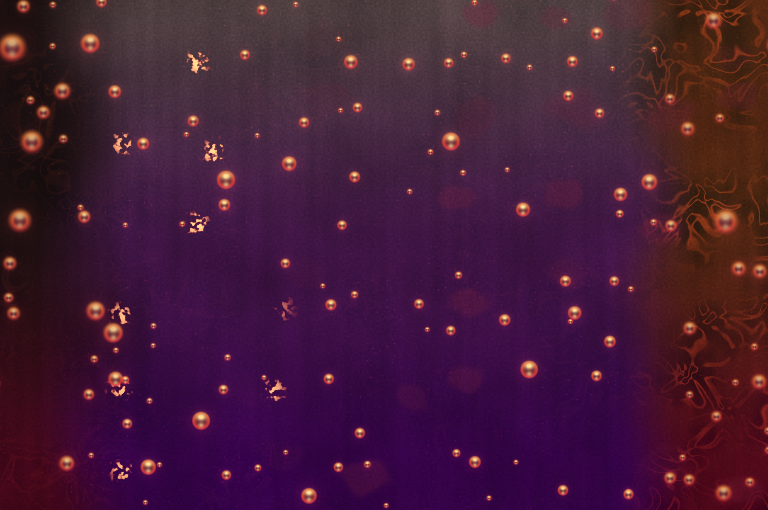
Write a WebGL 1 fragment shader that draws this texture.

```glsl
precision highp float;
uniform vec2 u_resolution;

// Backdrop colours
const vec3 VIOLET_LOW = vec3(0.20, 0.01, 0.27);
const vec3 PLUM_MID = vec3(0.245, 0.075, 0.265);
const vec3 MAUVE_TOP = vec3(0.31, 0.25, 0.25);
const vec3 LEFT_LOW = vec3(0.27, 0.03, 0.10);
const vec3 LEFT_HIGH = vec3(0.11, 0.06, 0.06);
const vec3 RIGHT_LOW = vec3(0.31, 0.03, 0.10);
const vec3 RIGHT_HIGH = vec3(0.32, 0.15, 0.07);
const vec3 HAZE = vec3(0.46, 0.13, 0.24);
const vec3 EMBER = vec3(0.42, 0.12, 0.04);
// Bubble colours
const vec3 CORE = vec3(0.36, 0.09, 0.16);
const vec3 RIM_RED = vec3(0.82, 0.19, 0.23);
const vec3 RIM_ORANGE = vec3(0.85, 0.40, 0.16);
const vec3 CREAM = vec3(1.0, 0.87, 0.58);
// Sizes, as fractions of the canvas height
const float LARGE_CELL = 0.105;
const float SMALL_CELL = 0.068;
const float HAZE_CELL = 0.17;
const float CLUMP_CELL = 0.16;
const float WET_SCALE = 34.0;
const float GRAIN_SCALE = 210.0;

float hash(vec2 p) {
  vec3 q = fract(vec3(p.xyx) * 0.1031);
  q += dot(q, q.yzx + 33.33);
  return fract((q.x + q.y) * q.z);
}

vec2 hash2(vec2 p) {
  return vec2(hash(p + 17.3), hash(p + 71.9));
}

float corner(vec2 cell, vec2 offset) {
  float angle = 6.2832 * hash(cell + 200.0);
  return dot(vec2(cos(angle), sin(angle)), offset);
}

float gradientNoise(vec2 p) {
  vec2 i = floor(p), f = fract(p);
  vec2 u = f * f * f * (f * (f * 6.0 - 15.0) + 10.0);
  vec2 e = vec2(1.0, 0.0);
  float low = mix(corner(i, f), corner(i + e, f - e), u.x);
  float high = mix(corner(i + e.yx, f - e.yx), corner(i + 1.0, f - 1.0), u.x);
  return mix(low, high, u.y);
}

float fbm(vec2 p) {
  float sum = 0.0, gain = 0.6;
  for (int i = 0; i < 4; i++) {
    sum += gain * gradientNoise(p);
    p = p * 2.03 + 11.7;
    gain *= 0.5;
  }
  return sum;
}

// Soft violet glass between a dark left and a rusty right side
vec3 backdrop(vec2 uv, vec2 p, float left, float right) {
  vec3 centre = mix(VIOLET_LOW, PLUM_MID, smoothstep(0.05, 0.5, uv.y));
  centre = mix(centre, MAUVE_TOP, smoothstep(0.45, 1.05, uv.y));
  float rise = smoothstep(0.0, 0.6, uv.y);
  vec3 col = mix(centre, mix(LEFT_LOW, LEFT_HIGH, rise), left);
  col = mix(col, mix(RIGHT_LOW, RIGHT_HIGH, rise), right);
  col *= 1.0 + 0.3 * fbm(p * 5.0);
  return col * (1.0 + 0.10 * gradientNoise(vec2(p.x * 45.0, p.y * 1.5)));
}

// Faint, out-of-focus ovals
float hazeSpots(vec2 p) {
  float sum = 0.0;
  vec2 base = floor(p / HAZE_CELL);
  for (int j = -1; j <= 1; j++) for (int i = -1; i <= 1; i++) {
    vec2 id = base + vec2(float(i), float(j));
    vec2 q = p - (id + 0.2 + 0.6 * hash2(id + 5.0)) * HAZE_CELL;
    float d = length(q * vec2(0.8, 1.1)) / mix(0.028, 0.048, hash(id + 8.0));
    d += 0.5 * gradientNoise(p * 22.0);
    sum += (1.0 - smoothstep(0.65, 1.15, d)) * step(0.4, hash(id + 2.0)) * hash(id + 3.0);
  }
  return min(sum, 1.0);
}

// Broken, glittering splashes
float clumps(vec2 p) {
  vec2 id = floor(p / CLUMP_CELL);
  vec2 q = p - (id + 0.35 + 0.3 * hash2(id + 40.0)) * CLUMP_CELL;
  float reach = 1.0 - smoothstep(0.006, 0.04, length(q));
  float shards = 0.5 + gradientNoise(p * 85.0) + 0.5 * gradientNoise(p * 170.0);
  return smoothstep(0.95, 1.35, shards + 0.65 * reach) * reach * step(0.45, hash(id + 44.0));
}

// Lit bubbles: glow, dark core, hot rim, a cream cap and a lower glint
vec3 addBubbles(vec3 col, vec2 p, float cell, float density, float rMin, float rMax, float blur) {
  float pixel = 1.0 / u_resolution.y;
  vec2 base = floor(p / cell);
  for (int j = -1; j <= 1; j++) for (int i = -1; i <= 1; i++) {
    vec2 id = base + vec2(float(i), float(j));
    float size = hash(id + 9.0);
    float radius = mix(rMin, rMax, size * size * size) * (1.0 + 0.25 * blur);
    vec2 q = (p - (id + 0.1 + 0.8 * hash2(id + cell * 900.0)) * cell) / radius;
    float present = step(hash(id + cell * 500.0), density);
    float d = length(q), soft = pixel / radius + 0.3 * blur;
    float body = present * (1.0 - smoothstep(1.0 - soft, 1.0 + soft, d));
    vec3 rim = mix(RIM_RED, RIM_ORANGE, clamp(0.35 + 0.5 * q.y + 0.3 * blur, 0.0, 1.0));
    vec2 top = (q - vec2(0.0, 0.42)) * vec2(1.5, 2.0);
    vec2 low = (q + vec2(0.0, 0.5)) * vec2(3.0, 3.4);
    float light = exp(-1.6 * dot(top, top)) + 0.6 * exp(-dot(low, low));
    col += present * 0.16 * RIM_RED * exp(-0.55 * d * d);
    col = mix(col, mix(CORE, rim, smoothstep(0.35, 0.85, d)), body * 0.92);
    col = mix(col, CREAM, present * min(1.15 * light, 1.0) * (1.0 - 0.3 * blur));
  }
  return col;
}

void main() {
  vec2 uv = gl_FragCoord.xy / u_resolution;
  vec2 p = gl_FragCoord.xy / u_resolution.y;
  float sway = 0.05 * gradientNoise(p * 4.0);
  float left = 1.0 - smoothstep(0.04, 0.20, uv.x + sway);
  float right = smoothstep(0.79, 0.91, uv.x + sway);
  vec3 col = backdrop(uv, p, left, right);
  col = mix(col, HAZE, 0.34 * hazeSpots(p) * smoothstep(0.25, 0.5, uv.x));

  // Wet ripples, strongest on the right
  vec2 warp = vec2(gradientNoise(p * 13.0), gradientNoise(p * 13.0 + 37.0));
  float ripple = gradientNoise(p * WET_SCALE + 2.2 * warp);
  float patches = smoothstep(-0.2, 0.3, fbm(p * 6.0 + 19.0));
  float wet = patches * (right + 0.12 * left + 0.08);
  col += EMBER * wet * (0.75 * smoothstep(0.14, 0.0, abs(ripple - 0.12)) - 0.25);

  // Fine grain and dust
  float grain = gradientNoise(p * GRAIN_SCALE);
  col *= 1.0 + 0.16 * grain;
  col += 0.22 * RIM_RED * smoothstep(0.42, 0.65, grain) * patches;

  // Glitter on the left half, then the bubbles
  float splash = clumps(p) * smoothstep(0.10, 0.18, uv.x) * (1.0 - smoothstep(0.34, 0.40, uv.x));
  col = mix(col, mix(RIM_RED, CREAM, splash), min(1.6 * splash, 1.0));
  float blur = max(left, right);
  col = addBubbles(col, p, SMALL_CELL, 0.15, 0.0045, 0.008, blur);
  col = addBubbles(col, p, LARGE_CELL, 0.50, 0.009, 0.0195, blur);
  gl_FragColor = vec4(clamp(col, 0.0, 1.0), 1.0);
}
```
